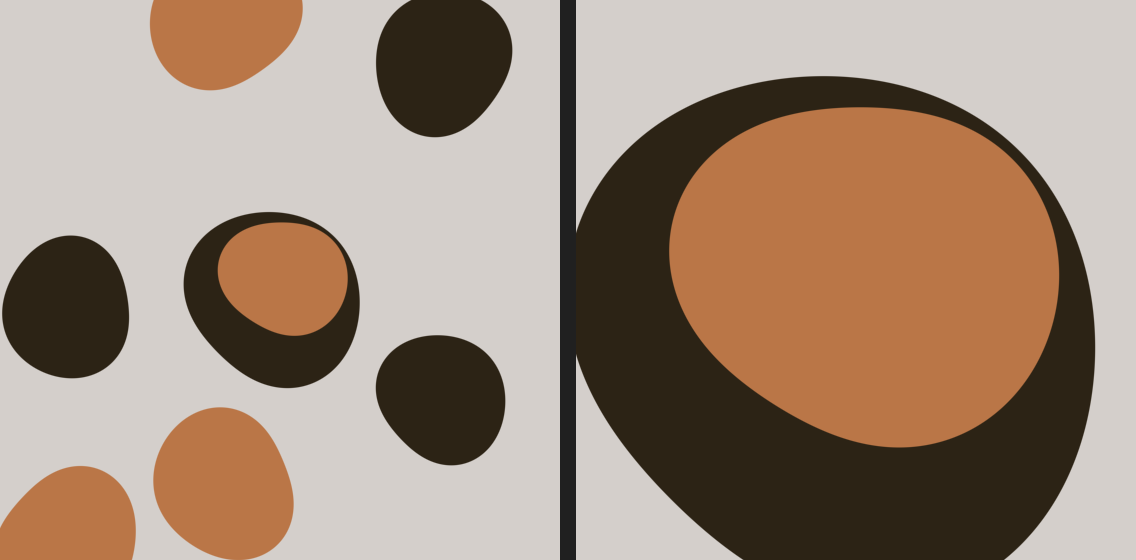
Left, the full canvas; right, a detail of the centre.
Reproduce this pattern procedurally as a Shadertoy shader.

```glsl
// Large flat pebbles, dark brown and terracotta, scattered on a pale grey ground.
// Each colour is a sparse, bent 3x3 lattice of blobs whose outlines are circles
// with a two-fold and a three-fold wave, turned by a hash of the lattice cell.

float hash(vec2 cell) {
    return fract(sin(dot(cell, vec2(127.1, 311.7))) * 43758.5453);
}

// Signed distance (approximate) to a wavy disc; stretch and turn set its long axis
float pebble(vec2 p, float radius, float stretch, float turn, float seed) {
    float angle = atan(p.y, p.x);
    float wave = stretch * cos(2.0 * (angle - turn - 3.1416 * seed))
               + 0.035 * cos(3.0 * (angle - 0.785 - 6.2832 * seed));
    return length(p) - radius * (1.0 + wave);
}

// Lattice point: origin plus column and row steps, with a bend along the rows
vec2 latticePoint(vec2 cell, vec2 origin, vec2 column, vec2 row, vec2 bend) {
    return origin + cell.x * column + cell.y * row + cell.y * cell.y * bend;
}

void mainImage(out vec4 fragColor, in vec2 fragCoord) {
    vec2 uv = fragCoord / iResolution.xy;
    float darkDist = 1.0;
    float clayDist = 1.0;

    for (int j = -1; j <= 1; j++) {
        for (int i = -1; i <= 1; i++) {
            vec2 cell = vec2(float(i), float(j));
            float seed = hash(cell);

            // Dark pebbles: largest in the middle column
            if ((i == 1) != (j == 0)) {
                vec2 center = latticePoint(cell, vec2(0.49, 0.469), vec2(0.37, 0.02),
                                           vec2(0.0, 0.30), vec2(-0.07, 0.10));
                float radius = 0.156 - 0.036 * cell.x * cell.x + 0.005 * cell.y;
                darkDist = min(darkDist, pebble(uv - center, radius, 0.06, -0.785, seed));
            }

            // Terracotta pebbles: smallest in the middle row
            if (i == 0 || i + j == -2) {
                vec2 center = latticePoint(cell, vec2(0.508, 0.505), vec2(0.28, 0.104),
                                           vec2(0.0, 0.4165), vec2(-0.108, 0.0455));
                float radius = 0.108 + 0.021 * cell.y * cell.y;
                clayDist = min(clayDist, pebble(uv - center, radius, 0.085, -0.3, seed));
            }
        }
    }

    // Flat layers, terracotta on top, with thin smooth edges
    float edge = 0.8 / min(iResolution.x, iResolution.y);
    vec3 color = vec3(0.832, 0.812, 0.796);
    color = mix(color, vec3(0.173, 0.137, 0.082), smoothstep(edge, -edge, darkDist));
    color = mix(color, vec3(0.730, 0.463, 0.278), smoothstep(edge, -edge, clayDist));
    fragColor = vec4(color, 1.0);
}
```
